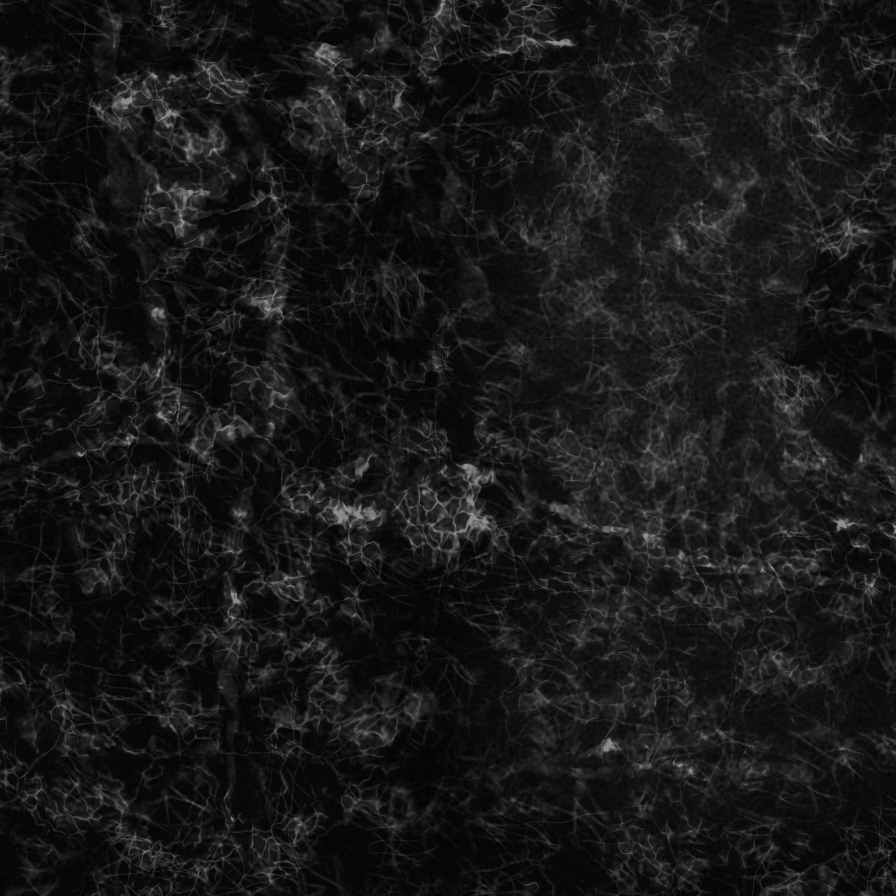
Give the GLSL for this texture, as a Shadertoy shader.

```glsl
vec2 hash2(vec2 cell) {
    uvec2 q = uvec2(ivec2(cell)) * uvec2(1597334673u, 3812015801u);
    uint h = q.x ^ q.y;
    h = (h ^ (h >> 15)) * 2246822519u;
    h ^= h >> 13;
    return vec2(h & 65535u, h >> 16) / 65535.0;
}

float corner(vec2 cell, vec2 f, vec2 offset) {
    return dot(hash2(cell + offset) * 2.0 - 1.0, f - offset);
}

float gradientNoise(vec2 p) {
    vec2 i = floor(p), f = fract(p);
    vec2 u = f * f * f * (f * (f * 6.0 - 15.0) + 10.0);
    float low = mix(corner(i, f, vec2(0, 0)), corner(i, f, vec2(1, 0)), u.x);
    float high = mix(corner(i, f, vec2(0, 1)), corner(i, f, vec2(1, 1)), u.x);
    return mix(low, high, u.y);
}

float fbm(vec2 p) {
    float sum = 0.0;
    for (float amp = 1.0; amp > 0.1; amp *= 0.5) {
        sum += amp * gradientNoise(p);
        p = mat2(1.6, 1.2, -1.2, 1.6) * p + 17.3;
    }
    return sum;
}

vec2 warp(vec2 p, float scale, float amount) {
    return amount * vec2(gradientNoise(p * scale), gradientNoise(p * scale + 37.4));
}

// Cell borders: a net of hairline cracks
float cracks(vec2 p, float scale, float width) {
    vec2 i = floor(p * scale), f = fract(p * scale);
    float nearest = 8.0, second = 8.0;
    for (int k = 0; k < 9; k++) {
        vec2 g = vec2(k % 3, k / 3) - 1.0;
        float d = length(g + hash2(i + g) - f);
        second = min(second, max(nearest, d));
        nearest = min(nearest, d);
    }
    return 1.0 - smoothstep(0.0, width, (second - nearest) / scale);
}

// Zero crossings of noise: long wandering threads
float thread(vec2 p, vec2 scale, float width) {
    return 1.0 - smoothstep(0.0, width, abs(gradientNoise(p * scale)) / max(scale.x, scale.y));
}

float segment(vec2 p, vec2 a, vec2 b) {
    vec2 ab = b - a;
    return length(p - a - ab * clamp(dot(p - a, ab) / dot(ab, ab), 0.0, 1.0));
}

// Band through three points, swelling and pinching along its way
float vein(vec2 p, vec2 a, vec2 b, vec2 c, float width) {
    float d = min(segment(p, a, b), segment(p, b, c));
    float w = width * max(0.15, 1.0 + 2.2 * gradientNoise(p * 13.0 + a * 40.0));
    return 1.0 - smoothstep(0.55, 1.1, d / w);
}

float cloud(vec2 p, vec2 centre, vec2 radius) {
    return 1.0 - smoothstep(0.45, 1.15, length((p - centre) / radius));
}

float blotch(vec2 p, vec2 centre, vec2 radius, float rough) {
    return smoothstep(-0.08, 0.08, 1.0 - length((p - centre) / radius) + 1.3 * rough);
}

void mainImage(out vec4 fragColor, in vec2 fragCoord) {
    vec2 uv = fragCoord / iResolution.xy;
    vec2 p = uv + warp(uv, 5.0, 0.05) + warp(uv, 22.0, 0.012);
    vec2 q = p + warp(uv, 60.0, 0.007) + warp(uv, 140.0, 0.003);
    float broad = fbm(uv * 3.5 + 4.0), mottle = fbm(q * 13.0), speck = fbm(q * 42.0);
    // Dark ground with a smoky field on the right
    float haze = cloud(p, vec2(0.79, 0.68), vec2(0.27, 0.38));
    haze = max(haze, 0.6 * cloud(p, vec2(0.78, 0.22), vec2(0.3, 0.2)));
    haze *= 1.0 - 0.9 * blotch(q, vec2(0.96, 0.64), vec2(0.06, 0.12), mottle);
    float tone = 0.03 + 0.016 * broad + haze * (0.058 + 0.03 * mottle);
    tone += 0.05 * smoothstep(0.1, 0.45, mottle + 0.5 * broad + 0.5 * speck);
    // Crisp grey mineral patches, eaten by dark holes
    float grey = blotch(q, vec2(0.4, 0.88), vec2(0.07, 0.08), mottle);
    grey = max(grey, blotch(q, vec2(0.2, 0.86), vec2(0.06, 0.09), mottle));
    grey = max(grey, 0.9 * blotch(q, vec2(0.45, 0.47), vec2(0.09, 0.06), mottle));
    grey = max(grey, blotch(q, vec2(0.97, 0.46), vec2(0.05, 0.08), mottle));
    float holes = smoothstep(0.08, 0.18, fbm(q * 24.0 + 9.0));
    // Main veins
    float band = vein(q, vec2(0.12, 0.98), vec2(0.158, 0.72), vec2(0.19, 0.5), 0.013);
    band = max(band, vein(q, vec2(0.26, 0.93), vec2(0.3, 0.73), vec2(0.306, 0.56), 0.009));
    band = max(band, vein(q, vec2(0.306, 0.56), vec2(0.267, 0.35), vec2(0.25, 0.06), 0.009));
    band = max(band, vein(q, vec2(0.48, 0.85), vec2(0.52, 0.73), vec2(0.6, 0.6), 0.013));
    band = max(band, vein(q, vec2(0.0, 0.473), vec2(0.1, 0.505), vec2(0.2, 0.5), 0.01));
    band = max(band, vein(q, vec2(0.6, 0.45), vec2(0.7, 0.42), vec2(1.0, 0.32), 0.006));
    band = max(band, vein(q, vec2(0.9, 0.135), vec2(0.53, 0.14), vec2(0.82, 0.175), 0.009));
    band = max(band, vein(q, vec2(0.49, 1.0), vec2(0.55, 0.94), vec2(0.62, 0.938), 0.008));
    float stain = max(grey * (1.0 - 0.85 * holes), band * (1.0 - 0.6 * holes));
    tone += stain * (0.066 + 0.07 * speck);
    // Hairline nets, broken up and fainter in the smoky field
    float activity = smoothstep(-0.4, 0.35, broad + 0.6 * mottle) * (1.0 - 0.6 * haze);
    float broken = smoothstep(-0.2, 0.3, fbm(uv * 17.0 + 21.0));
    float net = 0.7 * cracks(q, 12.0, 0.004) + 0.9 * cracks(q + 3.1, 29.0, 0.004) * broken;
    net += cracks(q + 7.7, 58.0, 0.004) * smoothstep(-0.1, 0.3, speck + mottle);
    float threads = thread(p, vec2(26, 8), 0.0016) + thread(p + 5.0, vec2(9, 32), 0.0016);
    threads += thread(mat2(0.8, 0.6, -0.6, 0.8) * p, vec2(8, 38), 0.0016);
    tone += 0.15 * net * (0.2 + 0.8 * activity) * (1.0 + 0.5 * stain) + 0.085 * threads * broken;
    // Crumbs and pale calcite flecks along the veins
    float crumbs = smoothstep(0.15, 0.3, fbm(q * 62.0 + 5.0)) * activity;
    float pale = vein(q, vec2(0.21, 0.775), vec2(0.245, 0.78), vec2(0.27, 0.79), 0.006);
    pale = max(pale, vein(q, vec2(0.62, 0.445), vec2(0.65, 0.435), vec2(0.69, 0.425), 0.005));
    pale = max(pale, stain * smoothstep(0.25, 0.5, speck + 0.4 * broad));
    tone += pale * (0.15 + 0.15 * speck) + 0.05 * crumbs * smoothstep(-0.2, 0.3, mottle);
    // Fine grain
    tone *= 1.0 + 0.3 * speck + 0.7 * gradientNoise(uv * 190.0);
    fragColor = vec4(vec3(clamp(tone, 0.012, 0.55)), 1.0);
}
```
